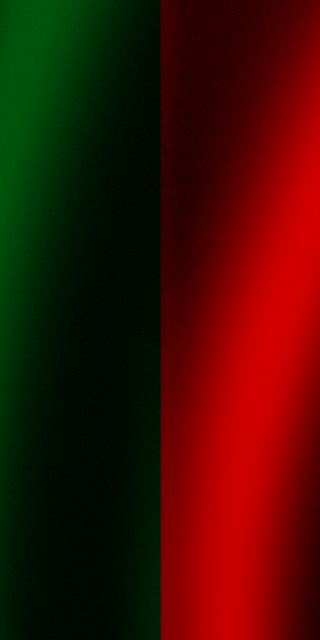
Give the GLSL for this background, as a Shadertoy shader.

```glsl
// Two panels split by a vertical seam: a soft green beam on the left and a
// bright red beam on the right. Each beam is a Gaussian ridge around a
// parabola, over a faint floor, finished with fine cell-based grain.

#define SEAM 0.502
#define GREEN_PEAK 0.30
#define RED_PEAK 0.74
#define GREEN_FLOOR 0.03
#define GRAIN 0.065
#define GRAIN_CELLS vec2(256.0, 512.0)

const vec3 GREEN_TINT = vec3(0.0, 1.0, 0.12);
const vec3 RED_TINT = vec3(1.0, 0.0, 0.0);

float hash(vec2 p) {
    vec3 q = fract(vec3(p.xyx) * 0.1031);
    q += dot(q, q.yzx + 33.33);
    return fract((q.x + q.y) * q.z);
}

float bell(float d, float width) {
    float t = d / width;
    return exp(-t * t);
}

// Beam leaning in from the upper left, with a dim glow low on the seam
float greenLight(vec2 uv) {
    float center = -0.2 + 0.33 * uv.y * uv.y;
    float beam = GREEN_PEAK * bell(uv.x - center, 0.18 + 0.07 * uv.y);
    float seamGlow = 0.09 * bell(uv.x - SEAM, 0.10) * bell(uv.y, 0.42);
    return GREEN_FLOOR + beam + seamGlow;
}

// Beam rising from the bottom and curving out through the right edge
float redLight(vec2 uv) {
    float d = uv.x - (0.715 + 0.64 * uv.y * uv.y);
    float width = (d < 0.0 ? 0.24 : 0.20) + 0.08 * uv.y;
    float peak = RED_PEAK + 0.05 * bell(uv.y - 0.5, 0.25);
    float topHaze = 0.12 * smoothstep(0.55, 1.0, uv.y);
    float seamGlow = 0.09 * bell(uv.x - SEAM, 0.05);
    return 0.04 + peak * bell(d, width) + topHaze + seamGlow;
}

void mainImage(out vec4 fragColor, in vec2 fragCoord) {
    vec2 uv = fragCoord / iResolution.xy;
    float pixel = 1.0 / iResolution.x;
    float side = smoothstep(SEAM - 0.5 * pixel, SEAM + 0.5 * pixel, uv.x);

    // Grain is strongest in the red panel's shadows
    float grain = GRAIN * (hash(floor(uv * GRAIN_CELLS)) - 0.5);
    float green = greenLight(uv);
    float red = redLight(uv);
    green += grain * 0.45;
    red += grain * mix(1.5, 0.4, smoothstep(0.1, 0.75, red));

    vec3 color = mix(GREEN_TINT * green, RED_TINT * red, side);
    fragColor = vec4(clamp(color, 0.0, 1.0), 1.0);
}
```
